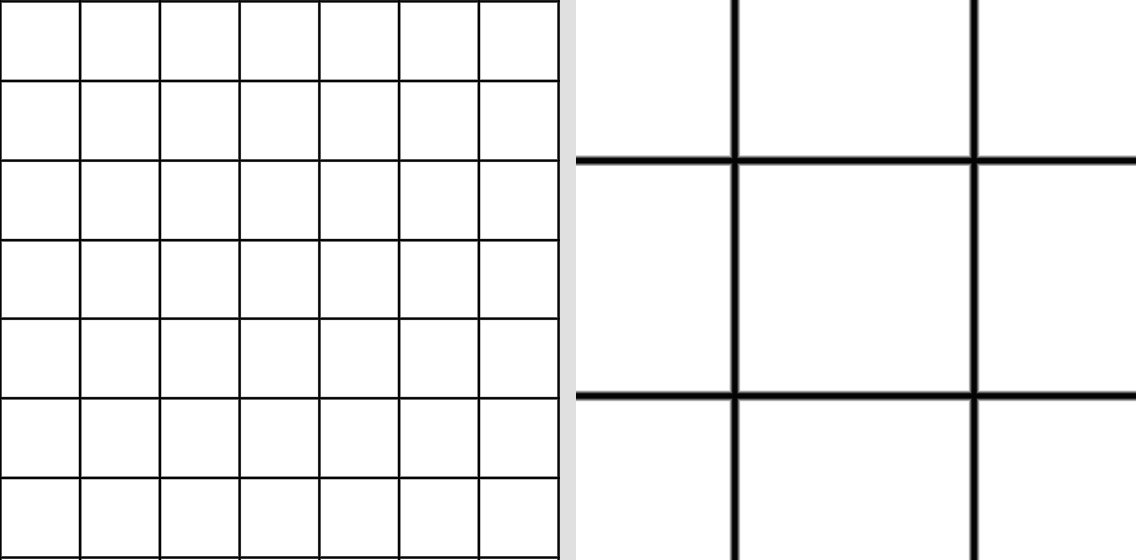
Left, the full canvas; right, a detail of the centre.
A WebGL 1 fragment shader for this pattern:

```glsl
precision highp float;

uniform vec2 u_resolution;

const vec3 PAPER = vec3(1.0);
const vec3 INK = vec3(0.015);
const vec2 PITCH = vec2(0.1424, 0.1422);   // spacing of the ruled lines
const float FIRST_COLUMN = 0.0007;         // x of the leftmost line
const float MIDDLE_ROW = 0.5010;           // y centre of the middle row
const float MIDDLE_HALF_HEIGHT = 0.0700;   // that row is slightly shorter
const float LINE_WIDTH = 0.0047;
const float EDGE_SOFTNESS = 0.0022;

// Distance to the nearest multiple of pitch.
float lineDistance(float position, float pitch) {
    return abs(fract(position / pitch + 0.5) - 0.5) * pitch;
}

// Ink coverage of a line, smoothed over at least one pixel.
float lineCoverage(float distanceToLine, float softness) {
    return clamp((0.5 * LINE_WIDTH - distanceToLine) / softness + 0.5, 0.0, 1.0);
}

void main() {
    vec2 uv = gl_FragCoord.xy / u_resolution;
    vec2 softness = max(vec2(EDGE_SOFTNESS), 1.0 / u_resolution);

    // Rows mirror about the short middle row.
    float rowPosition = abs(uv.y - MIDDLE_ROW) - MIDDLE_HALF_HEIGHT;
    float vertical = lineCoverage(lineDistance(uv.x - FIRST_COLUMN, PITCH.x), softness.x);
    float horizontal = lineCoverage(lineDistance(rowPosition, PITCH.y), softness.y);

    gl_FragColor = vec4(mix(PAPER, INK, max(vertical, horizontal)), 1.0);
}
```
